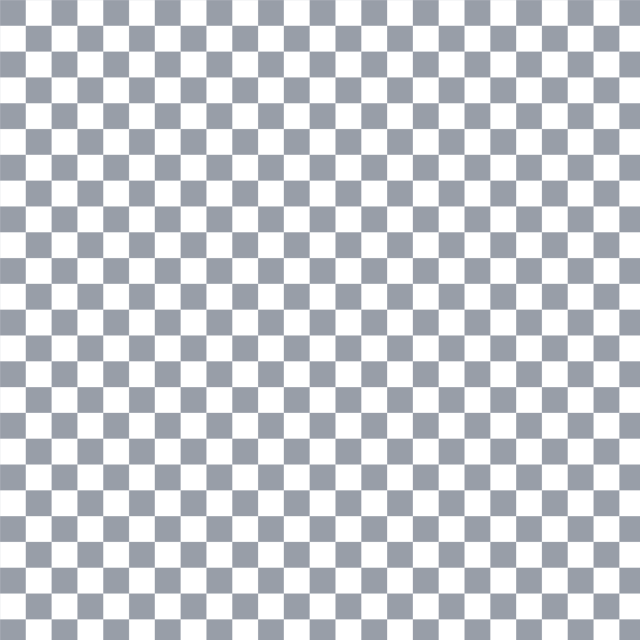
Reproduce this pattern procedurally as a Shadertoy shader.

```glsl
// Checkerboard of slate grey and white squares, anchored at the top left corner.

const float CELLS = 24.8; // squares along the canvas height

// Signed distance to the nearest cell edge per axis: positive in even cells, negative in odd ones
vec2 cellDistance(vec2 p) {
    return 0.5 - abs(mod(p + 0.5, 2.0) - 1.0);
}

void mainImage(out vec4 fragColor, in vec2 fragCoord) {
    // Cell coordinates, measured rightwards and downwards from the top left
    vec2 p = vec2(fragCoord.x, iResolution.y - fragCoord.y) / iResolution.y * CELLS;

    // Smoothed stripes per axis; their product alternates the squares
    float edge = 0.6 * CELLS / iResolution.y;
    vec2 stripes = clamp(cellDistance(p) / edge, -1.0, 1.0);
    float greyCover = 0.5 + 0.5 * stripes.x * stripes.y;

    vec3 white = vec3(1.0);
    vec3 slate = vec3(0.597, 0.62, 0.66);
    fragColor = vec4(mix(white, slate, greyCover), 1.0);
}
```
